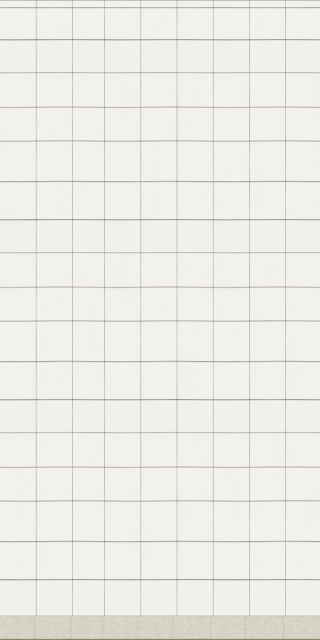
Reproduce this pattern procedurally as a Shadertoy shader.

```glsl
#define COLUMN 0.0565
#define NARROWING 0.0059
#define GROUP 0.2812
#define FIRST_ROW 0.0622
#define TOP_ROW 0.0120
#define BAND_TOP 0.9622
#define THREAD 0.0010
#define BEND 0.0003
#define PAPER vec3(0.946, 0.944, 0.930)
#define BAND vec3(0.840, 0.830, 0.780)
#define INK vec3(0.53, 0.51, 0.49)
#define WARP_INK vec3(0.66, 0.67, 0.65)

// Line positions and tints inside one group of five rows
const float ROW_OFFSET[5] = float[5](0.0, 0.183, 0.375, 0.563, 0.788);
const float ROW_WEIGHT[5] = float[5](1.0, 0.65, 0.65, 0.7, 0.9);
const vec3 ROW_TINT[5] = vec3[5](
    vec3(0.80, 0.75, 0.70), vec3(0.85, 0.85, 0.82), vec3(0.85, 0.74, 0.71),
    vec3(0.83, 0.78, 0.67), vec3(0.80, 0.78, 0.75));

float hash(vec2 p) {
    vec3 q = fract(p.xyx * 0.1031);
    q += dot(q, q.yzx + 33.33);
    return fract((q.x + q.y) * q.z);
}

float noise(vec2 p) {
    vec2 i = floor(p), f = fract(p);
    f = f * f * (3.0 - 2.0 * f);
    return mix(mix(hash(i), hash(i + vec2(1, 0)), f.x),
               mix(hash(i + vec2(0, 1)), hash(i + vec2(1, 1)), f.x), f.y);
}

// Share of a pixel covered by a stripe whose centre lies d away
float stripe(float d, float width, float pixel) {
    float low = max(d - 0.5 * pixel, -0.5 * width);
    float high = min(d + 0.5 * pixel, 0.5 * width);
    return clamp((high - low) / pixel, 0.0, 1.0);
}

vec3 stain(vec3 base, vec3 ink, float amount) {
    return base * mix(vec3(1.0), ink / PAPER, amount);
}

// Dark thread with a tinted thread along its lower side
vec3 drawRow(vec3 base, float d, vec3 tint, float weight, float pixel) {
    base = stain(base, INK, weight * stripe(d + 0.4 * THREAD, THREAD, pixel));
    return stain(base, tint, stripe(d - 0.6 * THREAD, THREAD, pixel));
}

void mainImage(out vec4 fragColor, in vec2 fragCoord) {
    float pixel = 1.0 / iResolution.y;
    // Height is 1, y runs downward from the top edge
    vec2 p = vec2(fragCoord.x, iResolution.y - fragCoord.y) * pixel;
    float inBand = clamp((p.y - BAND_TOP) / pixel + 0.5, 0.0, 1.0);

    // Paper weave and the grainy bottom band
    float grain = noise(p * vec2(420.0, 460.0)) - 0.5;
    float streak = noise(p * vec2(240.0, 14.0)) - 0.5;
    vec3 paper = PAPER + 0.005 * grain + 0.003 * streak;
    float sinceGroup = fract((p.y - FIRST_ROW) / GROUP);
    paper -= 0.003 * smoothstep(0.19, 0.16, sinceGroup);
    vec3 band = BAND + 0.04 * grain + 0.01 * streak;
    vec3 color = mix(paper, band, inBand);

    // Rows, barely bent and worn along their length
    float wear = 0.8 + 0.3 * noise(p * vec2(60.0, 25.0));
    for (int i = 0; i < 16; i++) {
        int k = i % 5;
        float seed = hash(vec2(float(i), 7.0));
        float y = FIRST_ROW + GROUP * (float(i / 5) + ROW_OFFSET[k]);
        y += BEND * sin(6.2832 * (p.x / (3.0 * COLUMN) + 0.25 * seed));
        vec3 tint = mix(ROW_TINT[k], vec3(0.83, 0.81, 0.78), 0.4 * seed);
        color = drawRow(color, p.y - y, tint, ROW_WEIGHT[k] * wear, pixel);
    }

    // Top pair, band edge and bottom edge
    color = drawRow(color, p.y - 0.5 * THREAD, ROW_TINT[4], 0.6, pixel);
    color = drawRow(color, p.y - TOP_ROW, ROW_TINT[4], 0.8 * wear, pixel);
    color = stain(color, INK, 0.4 * stripe(p.y - BAND_TOP, THREAD, pixel));
    color = stain(color, vec3(0.55, 0.52, 0.40), stripe(p.y - 1.0 + THREAD, 1.5 * THREAD, pixel));

    // Columns, the third one narrower; faint shifted joints in the band
    for (int i = 1; i < 9; i++) {
        float n = float(i);
        float x = COLUMN * n - NARROWING * step(2.5, n);
        float fade = 0.8 + 0.35 * noise(vec2(n * 9.0, p.y * 45.0));
        float line = stripe(p.x - x, THREAD, pixel) * fade;
        float shift = 0.008 * hash(vec2(n, 3.0));
        float joint = 0.3 * stripe(p.x - x + shift, THREAD, pixel);
        color = stain(color, WARP_INK, mix(line, joint, inBand));
    }

    fragColor = vec4(clamp(color, 0.0, 1.0), 1.0);
}
```
